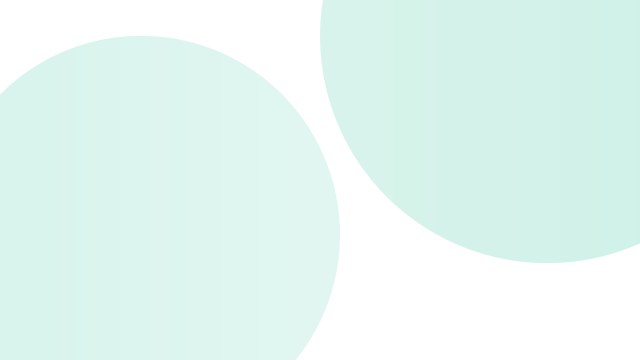
A Shadertoy shader for this background:

```glsl
// Two large pale mint discs with soft horizontal gradients on white.

const vec3 WHITE = vec3(1.0);
const vec3 MINT = vec3(0.847, 0.957, 0.926);
const vec3 PALE_MINT = vec3(0.886, 0.965, 0.945);
const vec3 SOFT_MINT = vec3(0.848, 0.953, 0.922);
const vec3 DEEP_MINT = vec3(0.818, 0.947, 0.910);

// Smooth coverage of a disc, with an edge one pixel wide
float discMask(vec2 p, vec2 center, float radius, float pixel) {
    float dist = length(p - center) - radius;
    return clamp(0.5 - dist / pixel, 0.0, 1.0);
}

// Left-to-right blend between two positions
vec3 horizontalGradient(float x, float start, float end, vec3 from, vec3 to) {
    return mix(from, to, clamp((x - start) / (end - start), 0.0, 1.0));
}

void mainImage(out vec4 fragColor, in vec2 fragCoord) {
    // Canvas units: height is 1, origin at the lower left
    float pixel = 1.0 / iResolution.y;
    vec2 p = fragCoord * pixel;
    float width = iResolution.x * pixel;

    // Lower left disc, fading paler to the right
    vec3 leftColor = horizontalGradient(p.x, 0.0, 0.944, MINT, PALE_MINT);
    float leftMask = discMask(p, vec2(0.392, 0.348), 0.5525, pixel);

    // Upper right disc, deepening to the right
    vec3 rightColor = horizontalGradient(p.x, 0.889, width, SOFT_MINT, DEEP_MINT);
    float rightMask = discMask(p, vec2(1.520, 0.900), 0.631, pixel);

    vec3 color = mix(WHITE, leftColor, leftMask);
    color = mix(color, rightColor, rightMask);
    fragColor = vec4(color, 1.0);
}
```
